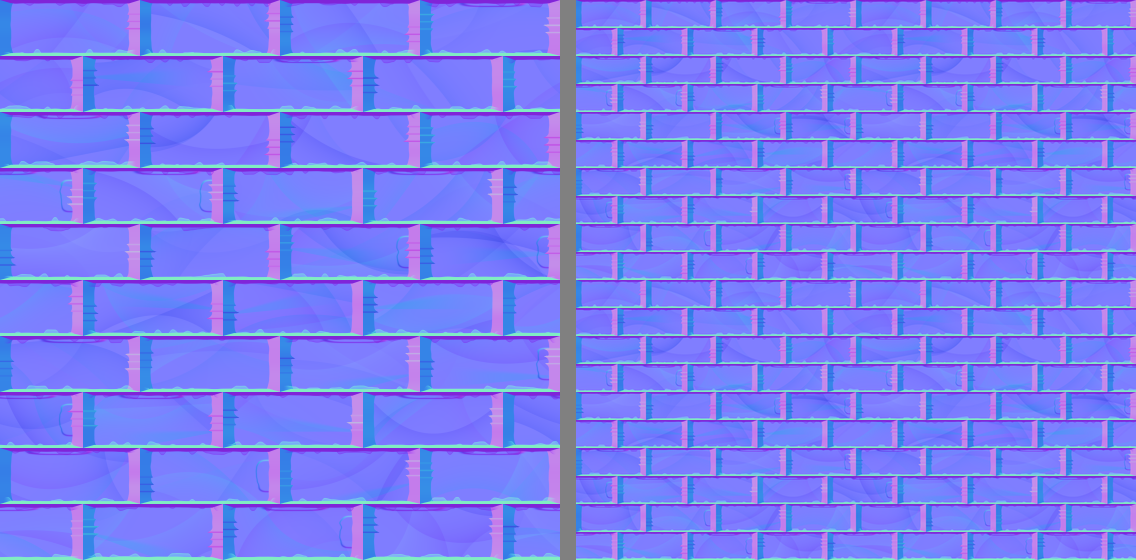
Left: one tile. Right: repeated 2 by 2.
Give the GLSL for this texture map, as a Shadertoy shader.

```glsl
// Tiling tangent-space normal map of a chipped, bevelled running-bond brick wall.

const vec2 BRICKS = vec2(4.0, 10.0);     // repeats across and down
const vec2 SIZE = 1.0 / BRICKS;          // one brick, in canvas units
const float ROW_SHIFT = 0.594;           // shift of alternate rows, in bricks
const float SIDE_WIDTH = 0.0195;         // bevel widths
const float TOP_WIDTH = 0.0062;
const float BOTTOM_WIDTH = 0.0054;
const float SIDE_SLOPE = 0.64;           // bevel steepness
const float TOP_SLOPE = -1.03;
const float BOTTOM_SLOPE = 1.65;
const float CORNER_FLARE = 0.009;        // rounding of the face corners
const float TOOTH_LENGTH = 0.015;        // chips along the side bevels
const float TOOTH_PITCH = 0.013;
const float LEDGE_CHIP = 0.0065;         // chips along the long bevels
const float EDGE_SOFT = 0.0007;
const int FACETS = 5;
const int SAMPLES = 3;                   // supersampling per axis

float hash(vec2 brick, float k) {
    vec3 p = fract(vec3(brick, k) * vec3(0.1031, 0.1130, 0.0973) + 0.37);
    p += dot(p, p.yzx + 33.33);
    return fract((p.x + p.y) * p.z);
}

float noise(vec2 brick, float x, float k) {
    float i = floor(x), f = fract(x);
    return mix(hash(brick, k + i), hash(brick, k + i + 1.0), f * f * (3.0 - 2.0 * f));
}

// Jagged row of teeth on a side bevel: x is its reach, y its crease shading
vec2 teeth(vec2 brick, float y, float k) {
    float t = (y - mix(0.02, 0.048, hash(brick, k))) / TOOTH_PITCH;
    float n = floor(t), s = fract(t);
    if (n < 0.0 || n > 2.0 || hash(brick, k + 1.0) > 0.8) return vec2(0.0);
    float flip = hash(brick, k + 2.0) < 0.5 ? 1.0 : -1.0;
    if (flip < 0.0) s = 1.0 - s;
    float amount = 0.25 + 0.75 * hash(brick, k + 3.0 + n);
    float tip = smoothstep(1.0, 0.86, s);
    return amount * vec2(TOOTH_LENGTH * s * s * s * tip,
                         flip * smoothstep(0.65, 0.9, s) * tip);
}

// Thin outline of a rounded chip, lit along its gradient
vec2 chipOutline(vec2 p, vec2 radius) {
    vec2 r = p / radius, r2 = r * r;
    float e = sqrt(sqrt(dot(r2, r2))) - 1.0;
    float d = e * min(radius.x, radius.y) / 0.0011;
    return normalize(r * r2 / radius + 1e-5) * exp(-d * d);
}

// Broad shallow planes, rays and outlines worn into the face
vec2 faceSlope(vec2 q, vec2 brick) {
    vec2 slope = vec2(0.0, -0.015);
    for (int i = 0; i < FACETS; i++) {
        float k = 20.0 + 7.0 * float(i);
        vec2 center = SIZE * vec2(hash(brick, k), hash(brick, k + 1.0));
        float angle = 1.57 + (hash(brick, k + 2.0) - 0.5) * 2.2;
        if (hash(brick, k + 3.0) < 0.5) angle += 3.1416;
        vec2 dir = vec2(cos(angle), sin(angle));
        vec2 v = q - center;
        float along = dot(v, vec2(-dir.y, dir.x));
        float bend = (hash(brick, k + 4.0) - 0.5) * 9.0;
        float d = dot(v, dir) + bend * along * along;
        float plane = smoothstep(-EDGE_SOFT, EDGE_SOFT, d) * exp(-max(d, 0.0) / 0.03);
        vec2 tilt = vec2(mix(-0.17, 0.03, hash(brick, k + 5.0)),
                         mix(-0.14, 0.13, hash(brick, k + 6.0)));
        slope += tilt * plane;
    }
    // Ray fanning out from one end
    if (hash(brick, 70.0) < 0.3) {
        float x = hash(brick, 71.0) < 0.5 ? q.x : SIZE.x - q.x;
        float rise = (q.y - SIZE.y * mix(0.25, 0.75, hash(brick, 72.0))) / (x + 0.001);
        float start = mix(-0.4, 0.2, hash(brick, 73.0));
        float ray = smoothstep(start, start + 0.015, rise) * smoothstep(start + 0.22, start + 0.13, rise);
        slope += vec2(-0.19, 0.1) * ray * smoothstep(0.22, 0.08, x);
    }
    // Outlined chips beside the right end and below the top
    float wobble = 0.004 * (noise(brick, q.y * 120.0, 80.0) - 0.5);
    if (hash(brick, 100.0) < 0.22)
        slope += 0.55 * chipOutline(q - SIZE * vec2(0.93, 0.5) + vec2(wobble, 0.0), vec2(0.023, 0.028));
    if (hash(brick, 101.0) < 0.3)
        slope += 0.65 * chipOutline(q - SIZE * vec2(mix(0.35, 0.65, hash(brick, 102.0)), 1.0), vec2(0.055, 0.0115));
    return slope;
}

vec2 brickSlope(vec2 q, vec2 brick) {
    bool left = q.x < 0.5 * SIZE.x, low = q.y < 0.5 * SIZE.y;
    float sideDist = left ? q.x : SIZE.x - q.x;
    float ledgeDist = low ? q.y : SIZE.y - q.y;

    // Side bevels
    vec2 tooth = teeth(brick, q.y, left ? 120.0 : 130.0);
    float sideWidth = SIDE_WIDTH + tooth.x + CORNER_FLARE * exp(-ledgeDist / 0.006)
        + 0.0015 * (noise(brick, q.y * 90.0, 140.0) - 0.5);
    vec2 side = vec2(left ? -SIDE_SLOPE * 1.12 : SIDE_SLOPE, 0.04);
    side.y += 0.2 * (noise(brick, q.y * 35.0, left ? 155.0 : 165.0) - 0.5) + 0.6 * tooth.y;
    vec2 slope = mix(side, faceSlope(q, brick), smoothstep(-EDGE_SOFT, EDGE_SOFT, sideDist - sideWidth));

    // Long bevels with ragged chips, mitred against the sides
    float k = low ? 180.0 : 220.0;
    float ledgeWidth = (low ? BOTTOM_WIDTH : TOP_WIDTH) * (0.9 + 0.2 * noise(brick, q.x * 60.0, k));
    vec2 ledge = vec2(0.0, low ? BOTTOM_SLOPE : TOP_SLOPE);
    float bump = LEDGE_CHIP * smoothstep(0.45, 1.0, noise(brick, q.x * 75.0, k + 20.0));
    float chipDist = ledgeDist - ledgeWidth - bump;
    float chip = smoothstep(EDGE_SOFT, -EDGE_SOFT, chipDist) * smoothstep(0.0, 0.001, bump);
    float rim = exp(-abs(chipDist) / 0.0009);
    slope = mix(slope, ledge, chip * (0.22 + 0.4 * rim) * smoothstep(0.3, 1.0, sideDist / SIDE_WIDTH));
    float ratio = ledgeDist / ledgeWidth;
    float mitre = max(ratio - 1.0, ratio - sideDist / SIDE_WIDTH);
    return mix(slope, ledge, smoothstep(0.1, -0.1, mitre));
}

vec3 wall(vec2 uv) {
    vec2 p = uv * BRICKS;
    p.x -= ROW_SHIFT * (1.0 - mod(floor(p.y), 2.0));
    vec2 slope = brickSlope(fract(p) * SIZE, mod(floor(p), BRICKS));
    return 0.5 + 0.5 * normalize(vec3(slope, 1.0));
}

void mainImage(out vec4 fragColor, in vec2 fragCoord) {
    vec3 color = vec3(0.0);
    for (int i = 0; i < SAMPLES * SAMPLES; i++) {
        vec2 offset = (vec2(i % SAMPLES, i / SAMPLES) + 0.5) / float(SAMPLES) - 0.5;
        color += wall((fragCoord + offset) / iResolution.xy);
    }
    fragColor = vec4(color / float(SAMPLES * SAMPLES), 1.0);
}
```
